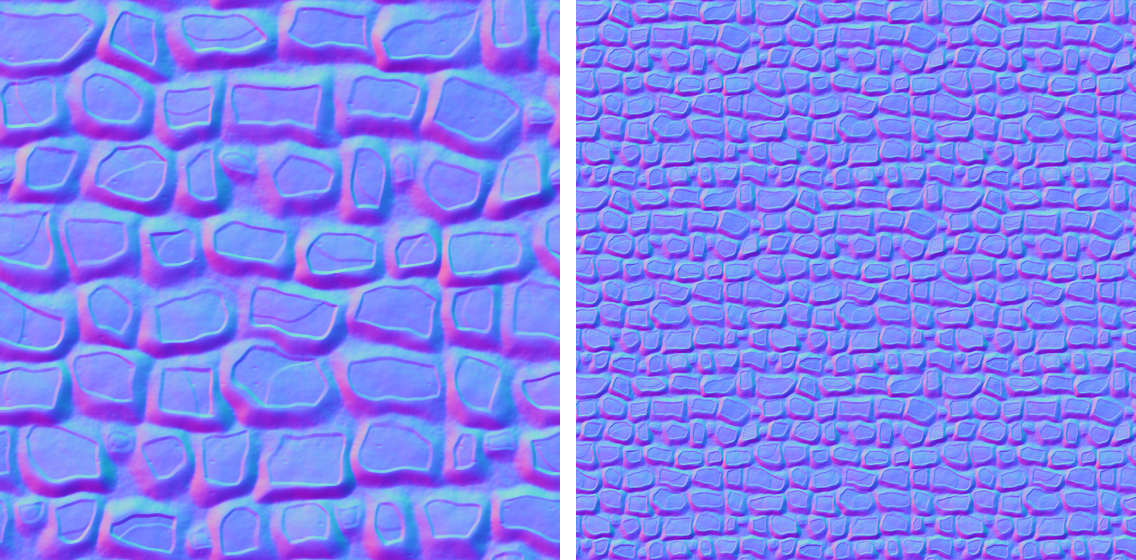
Left, the tile; right, the same tile 3 across and 3 down.
Reproduce this texture map procedurally as a WebGL 1 fragment shader.

```glsl
precision highp float;
// Tiling normal map of a rough cobblestone wall. Rows of rounded polygonal
// stones with raised rims and sunken faces are blended into one height field,
// whose slope is then encoded as colour (red falls to the right, green rises up).

uniform vec2 u_resolution;

const float TAU = 6.2831853;
const float ROWS = 8.0;           // stone courses per tile
const float MIN_COLUMNS = 6.0;    // stones per course, some have one more
const float JOINT_JITTER = 0.5;   // sideways shift of joints, in columns
const float GAP = 0.005;          // half width of a joint
const float WIDE_GAP = 0.030;     // half width of a joint holding a pebble
const float PEBBLE_SHARE = 0.2;
const vec2 PEBBLE_SIZE = vec2(0.029, 0.022);
const float PEBBLE_HEIGHT = 0.8;
const float STONE_HEIGHT = 0.022;
const float DOME = 0.0035;
const vec2 TILT = vec2(-0.02, -0.16);
const float TILT_SPREAD = 0.24;
const float TURN_SPREAD = 0.3;    // rotation of stones, in radians
const float SKIRT = 0.026;        // soft foot outside the outline
const float BEVEL = 0.012;        // rounding inside the outline
const float CORNER = 0.018;
const float RIM = 0.014;
const float RIM_EDGE = 0.0042;
const float FACE_DEPTH = 0.0034;
const float CREASE_DEPTH = 0.0018;
const float BLEND = 330.0;        // higher gives sharper valleys
const float PIT_GRID = 36.0;
const float PIT_SHARE = 0.13;
const float PIT_DEPTH = 0.0009;
const float SLOPE_STEP = 0.001;

vec2 hash2(vec2 p) {
  vec3 q = fract(p.xyx * vec3(0.1031, 0.1030, 0.0973));
  q += dot(q, q.yzx + 33.33);
  return fract((q.xx + q.yz) * q.zy);
}

// Gradient noise with n cells per tile, wrapping at the tile edge
float corner(vec2 cell, vec2 offset, float n, float seed) {
  return dot(hash2(mod(cell, n) + seed * 37.0) * 2.0 - 1.0, offset);
}

float noise(vec2 p, float n, float seed) {
  vec2 c = floor(p * n), f = fract(p * n), e = vec2(1.0, 0.0);
  vec2 u = f * f * f * (f * (f * 6.0 - 15.0) + 10.0);
  return mix(mix(corner(c, f, n, seed), corner(c + e, f - e, n, seed), u.x),
             mix(corner(c + e.yx, f - e.yx, n, seed), corner(c + 1.0, f - 1.0, n, seed), u.x), u.y);
}

float smoothMax(float a, float b, float k) {
  float h = max(k - abs(a - b), 0.0) / k;
  return max(a, b) + h * h * k * 0.25;
}

vec2 direction(float angle) { return vec2(cos(angle), sin(angle)); }

// Height of one stone: a box cut by random planes, with rim, face and crease
float stone(vec2 p, vec2 size, vec2 id) {
  vec2 lean = hash2(id + 71.0), split = hash2(id + 113.0);
  vec2 axis = direction(TURN_SPREAD * (fract(lean.x * 9.0) - 0.5));
  p = vec2(dot(p, axis), dot(p, vec2(-axis.y, axis.x)));
  vec2 edge = abs(p) - size, r = p / size;
  if (max(edge.x, edge.y) > SKIRT) return 0.0;
  float rim = RIM * min(1.0, size.y / 0.05);
  float body = smoothMax(edge.x, edge.y, CORNER);
  float face = smoothMax(edge.x, edge.y, 0.006) + rim * (1.05 - 0.4 * r.y);
  for (int k = 0; k < 6; k++) {
    vec2 h = hash2(id + float(k) * vec2(13.0, 29.0) + 5.0);
    vec2 n = direction((float(k) + 0.9 * h.x) * TAU / 6.0);
    float cut = dot(p, n) - length(n * size) * mix(0.9, 1.22, h.y);
    body = smoothMax(body, cut, CORNER);
    face = smoothMax(face, cut + rim * mix(0.5, 1.7, fract(h.x * 7.0)), 0.006);
  }
  vec2 tilt = TILT + TILT_SPREAD * (lean - 0.5);
  float profile = 1.0 - smoothstep(-BEVEL, SKIRT, body);
  float top = STONE_HEIGHT + dot(tilt, p) - DOME * dot(r, r);
  float inset = 1.0 - smoothstep(-RIM_EDGE, RIM_EDGE, face);
  vec2 across = direction(split.x * TAU);
  float along = dot(p, vec2(-across.y, across.x));
  float side = dot(p, across) - 0.012 + 6.0 * along * along;
  float crease = step(0.6, split.y) * smoothstep(-0.004, 0.004, side);
  return profile * max(top, 0.0) - inset * (FACE_DEPTH + CREASE_DEPTH * crease);
}

// Position and half width of the joint left of a column
vec2 joint(float column, float row, float columns) {
  vec2 h = hash2(vec2(mod(column, columns), mod(row, ROWS)) + 17.0);
  return vec2((column + JOINT_JITTER * (h.x - 0.5)) / columns,
              mix(GAP, WIDE_GAP, step(1.0 - PEBBLE_SHARE, h.y)));
}

float wallHeight(vec2 p) {
  vec2 q = p + 0.045 * vec2(noise(p, 4.0, 8.0), noise(p, 4.0, 9.0))
             + 0.022 * vec2(noise(p, 9.0, 1.0), noise(p, 9.0, 2.0))
             + 0.008 * vec2(noise(p, 24.0, 3.0), noise(p, 24.0, 4.0));
  float sum = 1.0;
  for (int j = -1; j <= 1; j++) {
    float row = floor(q.y * ROWS) + float(j);
    vec2 course = hash2(vec2(mod(row, ROWS), 91.0));
    float columns = MIN_COLUMNS + step(0.5, course.x);
    float x = q.x + course.y;
    for (int i = -1; i <= 1; i++) {
      float column = floor(x * columns) + float(i);
      vec2 id = vec2(mod(column, columns), mod(row, ROWS));
      vec2 a = joint(column, row, columns), b = joint(column + 1.0, row, columns);
      vec2 h = hash2(id + 43.0);
      float left = a.x + a.y, right = b.x - b.y, width = 0.5 * (right - left);
      float y = q.y - (row + 0.5 + 0.14 * (h.x - 0.5)) / ROWS;
      vec2 size = vec2(width, min(mix(0.048, 0.058, h.y), width + 0.014));
      sum += exp(BLEND * stone(vec2(x - 0.5 * (left + right), y), size, id)) - 1.0;
      if (a.y > 0.5 * (GAP + WIDE_GAP)) {
        vec2 offset = vec2(x - a.x, y + 0.06 * (h.y - 0.5));
        sum += exp(BLEND * PEBBLE_HEIGHT * stone(offset, PEBBLE_SIZE, id + 200.0)) - 1.0;
      }
    }
  }
  float h = log(max(sum, 0.1)) / BLEND;
  // Swells, lumps, grain that is coarser in the mortar, and pits on the faces
  float raised = smoothstep(0.006, 0.017, h);
  h += 0.006 * noise(p, 11.0, 10.0) + 0.0020 * noise(p, 28.0, 5.0);
  h += mix(1.8, 0.8, raised) * (0.0008 * noise(p, 64.0, 6.0) + 0.0003 * noise(p, 128.0, 7.0));
  vec2 pit = hash2(mod(floor(p * PIT_GRID), PIT_GRID) + 307.0);
  float away = length((fract(p * PIT_GRID) - mix(vec2(0.3), vec2(0.7), pit.yx)) * vec2(1.0, 1.4));
  return h - PIT_DEPTH * raised * step(pit.x, PIT_SHARE) * (1.0 - smoothstep(0.0, 0.26, away));
}

void main() {
  vec2 p = gl_FragCoord.xy / u_resolution, e = vec2(SLOPE_STEP, 0.0);
  vec2 slope = (vec2(wallHeight(p + e), wallHeight(p + e.yx)) - wallHeight(p)) / SLOPE_STEP;
  vec3 normal = normalize(vec3(-slope, 1.0));
  gl_FragColor = vec4(0.5 + 0.5 * normal * vec3(-1.0, 1.0, 1.0), 1.0);
}
```
